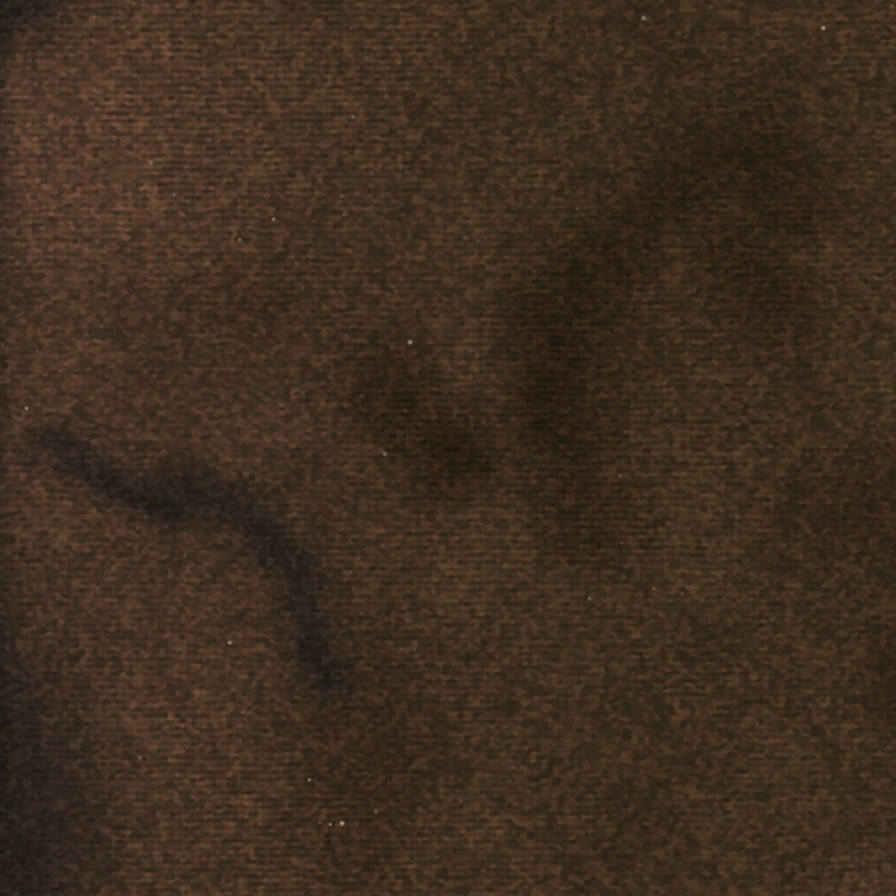
Reproduce this texture procedurally as a Shadertoy shader.

```glsl
const vec3 UMBER = vec3(0.262, 0.190, 0.134);
const vec3 OLIVE = vec3(0.246, 0.182, 0.120);
const vec3 RUSSET = vec3(0.335, 0.236, 0.178);
const vec3 SHADOW = vec3(0.150, 0.106, 0.062);
const vec3 SLATE = vec3(0.128, 0.110, 0.098);
const vec3 SPECK = vec3(0.70, 0.66, 0.57);

const vec2 GRAIN_CELLS = vec2(170.0, 220.0);
const float GRAIN_SOFTNESS = 4.6;
const float GRAIN_CONTRAST = 0.52;
const float GRAIN_TINT = 0.12;
const float THREADS = 128.0;
const float WEFT_DEPTH = 0.085;
const float WARP_DEPTH = 0.02;
const float CLOUD_DEPTH = 0.10;
const float MOTTLE_DEPTH = 0.06;
const float SPECK_CELLS = 80.0;
const float SPECK_CHANCE = 0.003;
const vec2 SPECK_CLUSTER = vec2(0.395, 0.088);

// Brush strokes as segments: start.xy, end.xy
const int ARCH_COUNT = 7;
const vec4 ARCH[ARCH_COUNT] = vec4[](
    vec4(0.88, 0.77, 0.84, 0.84), vec4(0.84, 0.84, 0.73, 0.77),
    vec4(0.73, 0.77, 0.61, 0.65), vec4(0.61, 0.65, 0.62, 0.53),
    vec4(0.62, 0.53, 0.66, 0.42), vec4(0.43, 0.56, 0.51, 0.49),
    vec4(0.83, 0.72, 0.87, 0.66));
const int FOLD_COUNT = 4;
const vec4 FOLD[FOLD_COUNT] = vec4[](
    vec4(0.06, 0.51, 0.14, 0.46), vec4(0.14, 0.46, 0.25, 0.43),
    vec4(0.25, 0.43, 0.33, 0.37), vec4(0.33, 0.37, 0.36, 0.26));
const float ARCH_WIDTH = 0.054;
const float FOLD_WIDTH = 0.031;

vec3 hash3(vec2 cell) {
    vec3 p = fract(cell.xyx * vec3(0.1031, 0.1030, 0.0973));
    p += dot(p, p.yxz + 33.33);
    return fract((p.xxy + p.yzz) * p.zyx);
}

// Layered, turned sines; roughly -1 to 1
float clouds(vec2 p) {
    float sum = 0.0, weight = 0.5;
    for (int i = 0; i < 5; i++) {
        p += 0.6 * sin(p.yx * 1.3 + float(i) * 2.1);
        sum += weight * sin(p.x) * cos(p.y);
        p = mat2(1.3, 1.5, -1.5, 1.3) * p + 1.7;
        weight *= 0.62;
    }
    return sum;
}

// Smooth cellular noise: every grain blends its own random tint
vec3 grains(vec2 p) {
    vec2 cell = floor(p);
    vec3 sum = vec3(0.0);
    float total = 0.0;
    for (int y = -1; y <= 1; y++)
    for (int x = -1; x <= 1; x++) {
        vec2 id = cell + vec2(x, y);
        vec2 away = id + hash3(id + 71.0).xy - p;
        float weight = exp(-GRAIN_SOFTNESS * dot(away, away));
        sum += weight * hash3(id);
        total += weight;
    }
    return sum / total - 0.5;
}

float segment(vec2 p, vec4 s) {
    vec2 along = s.zw - s.xy, from = p - s.xy;
    return length(from - along * clamp(dot(from, along) / dot(along, along), 0.0, 1.0));
}

float glow(vec2 p, vec2 center, vec2 radius) {
    vec2 d = (p - center) / radius;
    return exp(-dot(d, d));
}

float specks(vec2 uv) {
    vec2 p = uv * SPECK_CELLS, id = floor(p);
    vec3 rnd = hash3(id + 19.0);
    float chance = SPECK_CHANCE + 0.6 * glow(id / SPECK_CELLS, SPECK_CLUSTER, vec2(0.05, 0.012));
    float radius = mix(0.12, 0.24, rnd.z);
    float dist = length(p - id - mix(vec2(0.35), vec2(0.65), hash3(id + 47.0).xy));
    return step(rnd.x, chance) * mix(0.25, 1.0, rnd.y * rnd.y)
         * (1.0 - smoothstep(0.0, radius * 1.5, dist));
}

void mainImage(out vec4 fragColor, in vec2 fragCoord) {
    vec2 uv = fragCoord / iResolution.xy;
    float broad = clouds(uv * 7.0 + 3.0);
    float fine = clouds(uv * 19.0 + 11.0);
    float mottle = clouds(uv * 48.0 + 5.0);
    vec2 p = uv + 0.016 * vec2(broad, clouds(uv * 9.0 + 20.0)) + 0.012 * vec2(fine, mottle);

    // Ground and warm patches
    vec3 color = mix(UMBER, OLIVE, smoothstep(0.2, 0.75, p.x));
    float warm = glow(p, vec2(0.07, 0.83), vec2(0.17, 0.24))
               + 0.50 * glow(p, vec2(0.17, 0.25), vec2(0.10, 0.11))
               + 0.55 * glow(p, vec2(0.03, 0.45), vec2(0.09, 0.13))
               + 0.35 * glow(p, vec2(0.30, 0.52), vec2(0.14, 0.06))
               + 0.35 * glow(p, vec2(0.53, 0.62), vec2(0.03, 0.07))
               + 0.50 * glow(p, vec2(0.98, 0.02), vec2(0.05, 0.04));
    color = mix(color, RUSSET, min(0.85 * warm, 1.0));
    color *= 1.0 + CLOUD_DEPTH * (broad + 0.7 * fine) + MOTTLE_DEPTH * mottle;

    // Dark strokes, broken by the mottling, and edge shadows
    float arch = 1.0, fold = 1.0;
    for (int i = 0; i < ARCH_COUNT; i++) arch = min(arch, segment(p, ARCH[i]));
    for (int i = 0; i < FOLD_COUNT; i++) fold = min(fold, segment(p, FOLD[i]));
    float broken = 1.0 + 0.35 * fine + 0.3 * mottle;
    float shade = 0.66 * exp(-pow(arch / ARCH_WIDTH, 2.0))
                + 0.40 * glow(p, vec2(0.50, 0.50), vec2(0.05, 0.04))
                + 0.30 * glow(p, vec2(0.68, 0.60), vec2(0.10, 0.12))
                + 0.40 * glow(p, vec2(0.93, 0.43), vec2(0.09, 0.06))
                + 0.45 * glow(p, vec2(1.0, 0.25), vec2(0.04, 0.07))
                + 0.35 * glow(p, vec2(0.40, 0.14), vec2(0.08, 0.24))
                + 0.25 * glow(p, vec2(0.27, 0.66), vec2(0.12, 0.05));
    color = mix(color, SHADOW, min(shade * broken, 0.95));
    float cold = 0.68 * exp(-pow(fold / FOLD_WIDTH, 2.0))
               + 0.75 * glow(p, vec2(0.0, 0.09), vec2(0.11, 0.18))
               + 0.75 * glow(p, vec2(0.02, 1.0), vec2(0.06, 0.05))
               + 0.45 * exp(-uv.x / 0.012);
    color = mix(color, SLATE, min(cold * broken, 0.9));

    // Canvas weave, worn into broken threads, and grain with bright crests
    float wear = clamp(0.7 + 0.7 * broad + 0.5 * mottle, 0.0, 1.5);
    float weft = sin(6.2832 * THREADS * uv.y + 0.8 * fine + 0.5 * sin(uv.x * 90.0));
    float warp = sin(6.2832 * THREADS * uv.x + 1.5 * broad);
    vec3 grain = grains(uv * GRAIN_CELLS);
    float crest = grain.x + 1.1 * grain.x * abs(grain.x) * step(0.0, grain.x);
    color *= 1.0 + wear * (WEFT_DEPTH * weft + WARP_DEPTH * warp)
           + GRAIN_CONTRAST * crest + GRAIN_TINT * (grain - grain.x);

    fragColor = vec4(mix(color, SPECK, specks(uv)), 1.0);
}
```
